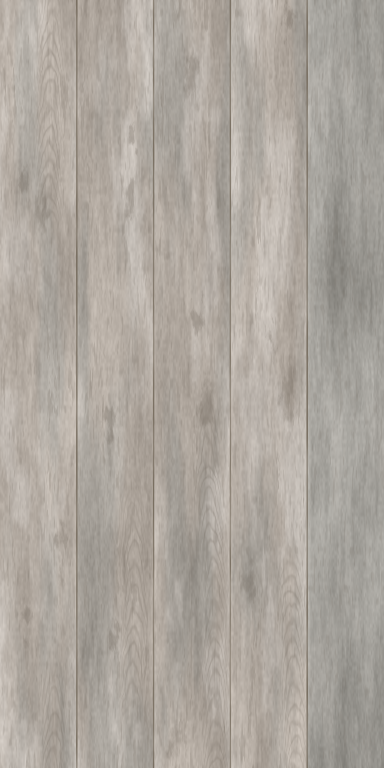
Reproduce this texture procedurally as a Shadertoy shader.

```glsl
// Five full-height weathered oak planks in pale greige, parted by thin brown seams.

const float PLANKS = 5.0;
const vec3 WARM_OAK = vec3(0.695, 0.660, 0.624);
const vec3 GREY_OAK = vec3(0.622, 0.613, 0.590);
const vec3 PALE_WEAR = vec3(0.782, 0.756, 0.730);
const vec3 DARK_GRAIN = vec3(0.45, 0.415, 0.375);
const vec3 SEAM_BROWN = vec3(0.46, 0.42, 0.365);

float hash(vec2 p) {
    vec3 q = fract(vec3(p.xyx) * 0.1031);
    q += dot(q, q.yzx + 33.33);
    return fract((q.x + q.y) * q.z);
}

float valueNoise(vec2 p) {
    vec2 cell = floor(p), f = fract(p);
    f = f * f * (3.0 - 2.0 * f);
    float low = mix(hash(cell), hash(cell + vec2(1, 0)), f.x);
    float high = mix(hash(cell + vec2(0, 1)), hash(cell + vec2(1, 1)), f.x);
    return mix(low, high, f.y);
}

// Layered noise in the range 0 to 1
float fbm(vec2 p) {
    float sum = 0.0, weight = 0.53;
    for (int i = 0; i < 4; i++) {
        sum += weight * valueNoise(p);
        p = p * 2.03 + 17.7;
        weight *= 0.5;
    }
    return sum;
}

// Nested arches of growth rings, faded away from their axis
float cathedralGrain(vec2 p, float axis, vec2 seed) {
    float x = p.x - axis - 0.16 * (valueNoise(vec2(p.y * 0.5, 3.0) + seed) - 0.5);
    float phase = p.y * 1.3 + 34.0 * x * x + 0.7 * fbm(p * vec2(5.0, 2.0) + seed);
    float line = pow(0.5 + 0.5 * cos(phase * 20.0), 3.0);
    return line * (1.0 - smoothstep(0.06, 0.22, abs(x)));
}

// Soft, ragged dark knots drawn out along the plank
float knots(vec2 p, float id, vec2 seed) {
    float mask = 0.0;
    float ragged = fbm(p * vec2(14.0, 5.0) + seed) - 0.5;
    for (int i = 0; i < 4; i++) {
        float k = float(i);
        vec2 centre = vec2(0.2 + 0.6 * hash(vec2(id, k + 5.0)),
                           2.5 * (k + hash(vec2(id + 9.0, k))));
        float size = mix(0.05, 0.13, hash(vec2(k, id + 21.0)));
        float d = length((p - centre) * vec2(1.0, 0.3)) + 0.32 * ragged;
        mask = max(mask, 1.0 - smoothstep(-0.02, size, d));
    }
    return mask;
}

vec3 plankColour(vec2 p, float id) {
    vec2 seed = vec2(id * 37.0 + 4.0, id * 19.0 + 8.0);
    float greyPlank = smoothstep(3.5, 4.0, id);

    // Broad stains and bleached areas
    float stain = fbm(p * vec2(2.2, 0.45) + seed);
    float wear = fbm(p * vec2(4.0, 0.9) + seed + 51.0);
    float cool = smoothstep(0.44, 0.72, fbm(p * vec2(3.0, 0.35) + seed + 83.0));
    vec3 colour = mix(WARM_OAK, GREY_OAK, max(0.6 * cool, greyPlank));
    colour = mix(colour, PALE_WEAR, 0.7 * smoothstep(0.46, 0.74, wear) * (1.0 - 0.75 * greyPlank));
    colour += 0.21 * (stain - 0.5) + 0.035 * (hash(seed) - 0.5);

    // Long streaks, fine fibres and crisp grit
    float bend = 0.10 * (fbm(p * vec2(1.5, 0.6) + seed) - 0.5);
    vec2 grain = vec2(p.x + bend, p.y);
    float streak = fbm(grain * vec2(11.0, 0.8) + seed);
    float fibre = fbm(grain * vec2(30.0, 4.0) + seed + 13.0);
    float grit = valueNoise(grain * vec2(52.0, 20.0) + seed);
    colour += 0.13 * (streak - 0.5) + 0.09 * (fibre - 0.5) + 0.045 * (grit - 0.5);

    // Short dark pores and clustered cracks
    float pore = smoothstep(0.70, 0.92, valueNoise(grain * vec2(44.0, 6.0) + seed + 29.0));
    float crack = smoothstep(0.58, 0.76, streak) * smoothstep(0.42, 0.65, fibre);
    colour = mix(colour, DARK_GRAIN, 0.15 * pore);
    colour = mix(colour, DARK_GRAIN, 0.30 * crack * (1.0 - 0.6 * greyPlank));

    // Growth rings come and go along each plank
    float axis = mix(0.66, 0.84, hash(seed + 3.0));
    float ringPatch = smoothstep(0.48, 0.75, valueNoise(vec2(p.y * 0.5, id * 7.0) + seed));
    float rings = cathedralGrain(p, axis, seed) * ringPatch * mix(0.4, 1.0, grit);
    colour = mix(colour, DARK_GRAIN, 0.30 * rings * (1.0 - 0.7 * greyPlank));
    return mix(colour, DARK_GRAIN, 0.35 * knots(p, id, seed) * (1.0 - 0.7 * greyPlank));
}

void mainImage(out vec4 fragColor, in vec2 fragCoord) {
    // One unit is one plank width
    float pixel = PLANKS / iResolution.x;
    vec2 p = fragCoord * pixel;
    float id = min(floor(p.x), PLANKS - 1.0);
    vec3 colour = plankColour(vec2(p.x - id, p.y), id);

    // Inner seams with a faint pale bevel
    float edge = clamp(floor(p.x + 0.5), 1.0, PLANKS - 1.0);
    float d = abs(p.x - edge);
    float seam = 1.0 - smoothstep(0.010 - 0.5 * pixel, 0.010 + 0.5 * pixel, d);
    float bevel = 1.0 - smoothstep(0.015, 0.045 + pixel, d);
    float seamWear = mix(0.55, 0.95, valueNoise(vec2(edge * 11.0, p.y * 3.0)));
    colour += 0.03 * bevel;
    colour = mix(colour, SEAM_BROWN, seam * seamWear);

    fragColor = vec4(clamp(colour, 0.0, 1.0), 1.0);
}
```
